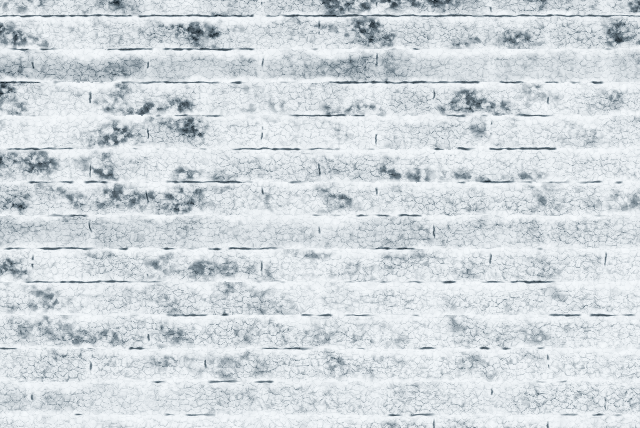
Give the GLSL for this texture, as a WebGL 2 fragment shader.

```glsl
#version 300 es
precision highp float;
// Running-bond brick wall under lumpy, wind-blown snow with broken dark joints.
uniform vec2 u_resolution;
out vec4 fragColor;

// Sine-free hash: two values per lattice point.
vec2 hash2(vec2 p) {
  vec3 q = fract(p.xyx * vec3(0.1031, 0.1030, 0.0973));
  q += dot(q, q.yzx + 33.33);
  return fract((q.xx + q.yz) * q.zy);
}

float noise(vec2 p) {
  vec2 i = floor(p), f = fract(p);
  f = f * f * (3.0 - 2.0 * f);
  float low = mix(hash2(i).x, hash2(i + vec2(1, 0)).x, f.x);
  float high = mix(hash2(i + vec2(0, 1)).x, hash2(i + vec2(1, 1)).x, f.x);
  return mix(low, high, f.y);
}

float fbm(vec2 p) {
  float sum = 0.0, gain = 0.533;
  for (int i = 0; i < 4; i++) {
    sum += gain * noise(p);
    p = mat2(1.6, 1.2, -1.2, 1.6) * p + 7.3;
    gain *= 0.5;
  }
  return sum;
}

// Nearest and second nearest lump distance, and height below the lump centre.
vec3 lumps(vec2 p) {
  vec2 cell = floor(p);
  vec3 d = vec3(8.0);
  for (int y = -1; y <= 1; y++)
    for (int x = -1; x <= 1; x++) {
      vec2 c = cell + vec2(x, y);
      vec2 away = p - c - 0.05 - 0.9 * hash2(c);
      float r = length(away);
      d = r < d.x ? vec3(r, d.x, away.y) : vec3(d.x, min(d.y, r), d.z);
    }
  return d;
}

// Soft shadow in the gap around a lump, deepest on its underside.
float crevice(vec3 lump, float width) {
  float gap = 1.0 - smoothstep(0.0, width, lump.y - lump.x);
  return gap * clamp(0.55 + 1.1 * lump.z, 0.1, 1.0);
}

// Antialiased stroke of a given half width.
float stroke(float dist, float halfWidth) {
  float soft = 0.0010 + 0.5 / u_resolution.y;
  return 1.0 - smoothstep(halfWidth - soft, halfWidth + soft, dist);
}

void main() {
  vec2 p = gl_FragCoord.xy / u_resolution.y;
  p.y = 1.0 - p.y; // measured down from the top
  vec2 warp = vec2(fbm(p * 55.0), fbm(p * 55.0 + 41.0)) - 0.5;

  // Brick layout: pitch and half-brick shift on every other course.
  vec2 brick = vec2(0.2676, 0.0777);
  vec2 w = p + warp * vec2(0.010, 0.005);
  float course = floor((w.y - 0.037) / brick.y);
  float down = w.y - 0.037 - course * brick.y;
  float bed = min(down, brick.y - down);
  float along = (w.x - 0.211) / brick.x - 0.5 * mod(course, 2.0);
  float perp = abs(along - round(along)) * brick.x;
  vec2 jointId = vec2(round(along), course);

  // Puffy ledges whiten the rims of each brick, with uneven edges.
  float drift = 0.050 * (fbm(p * vec2(13, 26) + 5.0) - 0.47) + 0.02 * warp.x;
  float face = smoothstep(0.000, 0.030, down + drift)
             * smoothstep(-0.006, 0.016, brick.y - down - drift * 0.7)
             * mix(0.5, 1.0, smoothstep(0.002, 0.018, perp + drift * 0.4));

  // Snow thickens downward and to the right; some courses are evenly frosted.
  float bare = mix(1.0, 0.12, smoothstep(0.0, 1.1, p.y * 0.8 + p.x * 0.25));
  float frosted = 1.0 - step(0.5, abs(mod(course, 5.0) - 1.0));
  float cover = smoothstep(0.25, 0.75, fbm(p * vec2(7, 12) + 19.0));

  // Rounded lumps of three sizes.
  vec3 big = lumps((p + warp * 0.022) * vec2(38, 50));
  vec3 mid = lumps((p + warp * 0.016) * vec2(62, 78) + 27.0);
  vec3 small = lumps((p + warp * 0.010) * vec2(105, 120) + 13.0);
  float broken = smoothstep(0.3, 0.72, noise(p * 42.0 + 3.0));
  float rough = fbm(p * 120.0 + 4.0) - 0.5;

  float shade = 0.025 * fbm(p * 20.0) + 0.02 * big.x * big.x + 0.05 * rough;
  shade += 0.045 * crevice(mid, 0.4);
  shade += face * (0.01 + 0.09 * bare * cover + 0.085 * frosted * bare);
  float gaps = 0.22 * crevice(big, 0.34) * broken
             + 0.17 * crevice(mid, 0.4) * (1.0 - 0.6 * broken)
             + 0.09 * crevice(small, 0.5);
  shade += face * gaps * (0.45 + 0.75 * cover) * (1.0 + 1.2 * rough);

  // Patches where dark brick shows through the snow.
  float patches = fbm(vec2(p.x * 12.0 - p.y * 5.0, p.y * 19.0) + 2.0);
  patches = smoothstep(0.50, 0.80, patches + 0.13 * (bare - 0.5));
  float grain = smoothstep(0.3, 0.75, fbm(p * 85.0 + 8.0) + 0.25 * (big.x - 0.4));
  shade += face * patches * (0.08 + grain) * (0.15 + 0.6 * bare) * (1.0 - 0.7 * frosted);

  // Bed joints: thin ragged runs, longer near the top.
  float bedId = course + step(brick.y * 0.5, down);
  float run = noise(vec2(p.x * 6.5, bedId * 7.0 + 1.5));
  run = 0.65 * run + 0.35 * noise(vec2(p.x * 38.0, bedId * 5.0));
  run = smoothstep(0.52, 0.66, run + 0.16 * (bare - 0.5) + 0.22 * step(bedId, 0.5));
  float lineWidth = 0.0002 + 0.0026 * noise(p * vec2(95, 9));
  shade += 0.72 * run * stroke(bed, lineWidth);

  // Head joints: short ticks, many of them snowed over.
  vec2 chance = hash2(jointId + 31.0);
  float tick = 1.0 - smoothstep(0.10, 0.26, abs(down / brick.y - 0.3 - 0.4 * chance.y));
  tick *= step(0.38, chance.x) * smoothstep(0.25, 0.55, noise(p * vec2(20, 85)));
  shade += 0.6 * tick * stroke(perp, 0.0016);

  // Tone ramp from snow through slate to wet joint.
  vec3 snow = vec3(0.965, 0.98, 0.99);
  vec3 slate = vec3(0.45, 0.51, 0.55);
  vec3 joint = vec3(0.10, 0.14, 0.17);
  vec3 color = mix(snow, slate, clamp(shade * 2.0, 0.0, 1.0));
  color = mix(color, joint, clamp(shade * 2.0 - 1.0, 0.0, 1.0));
  fragColor = vec4(color, 1.0);
}
```
